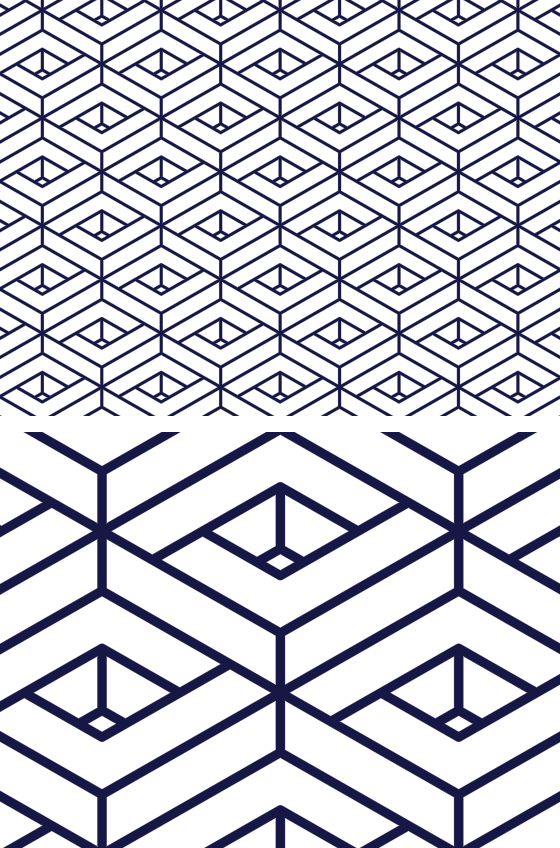
Top, the full canvas; bottom, a detail of the centre.
Give the GLSL for this pattern, as a Shadertoy shader.

```glsl
#define COLUMN 0.1429             // column spacing, in canvas heights
#define ROW 0.906                 // row spacing, in columns
#define SLOPE 0.571               // rise of the slanted lines
#define EYE 0.249                 // half height of the inner rhombus
#define GEM 0.075                 // half height of the small rhombus
#define LINE 0.053                // stroke width, in columns
#define CENTER vec2(0.0003, 0.0872)
#define INK vec3(0.09, 0.09, 0.27)
#define PAPER vec3(1.0)

float segment(vec2 p, vec2 a, vec2 b) {
    vec2 pa = p - a, ba = b - a;
    return length(pa - ba * clamp(dot(pa, ba) / dot(ba, ba), 0.0, 1.0));
}

// Distance to the strokes of one rhombus tile centred at the origin
float tile(vec2 p) {
    vec2 mirrored = vec2(abs(p.x), p.y);
    vec2 quadrant = abs(p);

    // Outer rhombus and the upright joining it to its neighbours
    float d = segment(quadrant, vec2(1.0, 0.0), vec2(0.0, SLOPE));
    d = min(d, segment(quadrant, vec2(1.0, 0.0), vec2(1.0, ROW - SLOPE)));

    // Inner rhombus, with one tail on each side, alike under a half turn
    float eyeWidth = EYE / SLOPE;
    float tailEnd = 0.5 * (1.0 + eyeWidth);
    vec2 turned = p.x < 0.0 ? -p : p;
    d = min(d, segment(quadrant, vec2(eyeWidth, 0.0), vec2(0.0, EYE)));
    d = min(d, segment(turned, vec2(eyeWidth, 0.0),
                       vec2(tailEnd, SLOPE * (1.0 - tailEnd))));

    // Stem and the small rhombus below it
    float gemTop = 2.0 * GEM - EYE;
    d = min(d, segment(p, vec2(0.0, EYE), vec2(0.0, gemTop)));
    d = min(d, segment(mirrored, vec2(0.0, gemTop),
                       vec2(GEM / SLOPE, gemTop - GEM)));
    return d;
}

// Wraps a point into the cell centred at the origin
vec2 wrap(vec2 p, vec2 period) {
    return (fract(p / period + 0.5) - 0.5) * period;
}

void mainImage(out vec4 fragColor, in vec2 fragCoord) {
    vec2 canvas = (fragCoord - 0.5 * iResolution.xy) / iResolution.y;
    vec2 p = (canvas - CENTER) / COLUMN;
    float pixel = 1.0 / (iResolution.y * COLUMN);

    // Two staggered sets of tiles
    vec2 period = vec2(2.0, 2.0 * ROW);
    float d = min(tile(wrap(p, period)), tile(wrap(p + 0.5 * period, period)));

    float stroke = 1.0 - smoothstep(-0.75 * pixel, 0.75 * pixel, d - 0.5 * LINE);
    fragColor = vec4(mix(PAPER, INK, stroke), 1.0);
}
```
